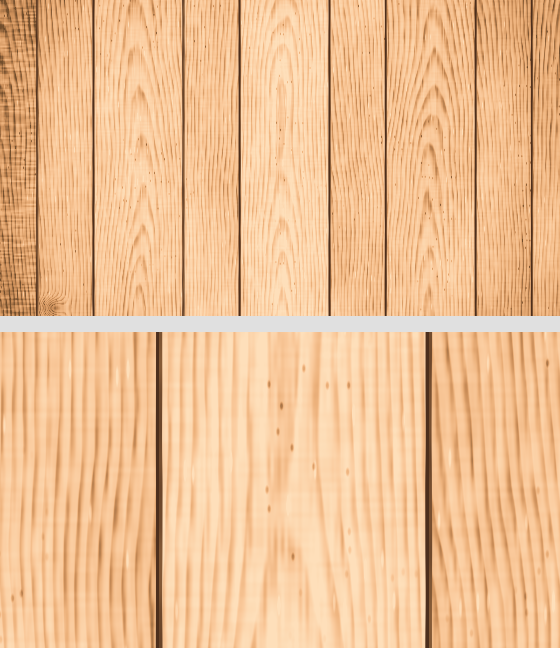
Top, the full canvas; bottom, a detail of the centre.
Write a WebGL 1 fragment shader that draws this texture.

```glsl
precision highp float;
uniform vec2 u_resolution;

// Lengths are in canvas heights
const float FIRST_SEAM = 0.118;
const float PERIOD = 0.4625;      // one narrow plus one wide plank
const float NARROW = 0.178;
const float SEAM_HALF = 0.0031;
const float RING_FREQ = 60.0;
const float TAPER = 0.13;         // slant of the cut through the rings
const float VEIN_DEPTH = 0.44;
const float VIGNETTE = 0.42;
const vec2 KNOT = vec2(0.165, 0.025);

const vec3 CREAM = vec3(0.995, 0.875, 0.73);
const vec3 HONEY = vec3(0.98, 0.79, 0.61);
const vec3 TAN = vec3(0.93, 0.70, 0.49);
const vec3 BROWN = vec3(0.80, 0.56, 0.35);
const vec3 UMBER = vec3(0.58, 0.40, 0.24);
const vec3 GAP = vec3(0.30, 0.18, 0.11);

float hash(vec2 p) {
  vec3 q = fract(vec3(p.xyx) * 0.1031);
  q += dot(q, q.yzx + 33.33);
  return fract((q.x + q.y) * q.z);
}

float noise(vec2 p) {
  vec2 i = floor(p), f = fract(p);
  f = f * f * (3.0 - 2.0 * f);
  return mix(mix(hash(i), hash(i + vec2(1.0, 0.0)), f.x),
             mix(hash(i + vec2(0.0, 1.0)), hash(i + vec2(1.0, 1.0)), f.x), f.y);
}

float fbm(vec2 p) {
  float sum = 0.0, amp = 0.5;
  for (int i = 0; i < 4; i++) {
    sum += amp * noise(p);
    p = p * 2.03 + 17.0;
    amp *= 0.5;
  }
  return sum;
}

// Sparse elongated marks, one candidate per grid cell
float flecks(vec2 p, vec2 cell, float chance, float seed) {
  vec2 g = p / cell, id = floor(g) + seed;
  vec2 center = 0.3 + 0.4 * vec2(hash(id + 3.1), hash(id + 7.7));
  float d = length((fract(g) - center) * vec2(1.0, 0.8));
  return step(hash(id), chance) * (1.0 - smoothstep(0.05, 0.22, d));
}

vec3 woodRamp(float d) {
  d = clamp(d, 0.0, 1.15) * 4.0;
  vec3 c = mix(CREAM, HONEY, clamp(d, 0.0, 1.0));
  c = mix(c, TAN, clamp(d - 1.0, 0.0, 1.0));
  c = mix(c, BROWN, clamp(d - 2.0, 0.0, 1.0));
  return mix(c, UMBER, clamp(d - 3.0, 0.0, 1.6));
}

void main() {
  vec2 p = gl_FragCoord.xy / u_resolution.y;
  float pixel = 1.0 / u_resolution.y;

  // Alternating narrow and wide planks
  float x = p.x - FIRST_SEAM;
  float cell = floor(x / PERIOD);
  float f = x - cell * PERIOD;
  float wide = step(NARROW, f);
  float id = 2.0 * cell + wide;
  float width = mix(NARROW, PERIOD - NARROW, wide);
  float local = f - wide * NARROW - 0.5 * width;
  float edge = 0.5 * width - abs(local);
  float first = 1.0 - step(-0.5, id);
  float rnd = hash(vec2(id + 11.0, 4.0));
  vec2 q = p + vec2(id * 3.7 + 20.0, id * 5.3 + 20.0);

  // Rings cut at a slant: arches on wide planks, long lines on narrow ones
  float side = (rnd > 0.5 ? 1.0 : -1.0) * (1.0 - wide) * 0.16;
  float u = local + side + 0.022 * (noise(q * vec2(2.0, 2.6)) - 0.5)
          + 0.008 * (noise(q * vec2(14.0, 7.0)) - 0.5);
  float depth = 0.015 + 0.03 * rnd + TAPER * p.y
              + 0.05 * (noise(q * vec2(4.0, 3.0)) - 0.5);
  float r = length(vec2(1.5 * u, depth));
  vec2 toKnot = (p - KNOT) * vec2(1.0, 1.3);
  float knot = exp(-dot(toKnot, toKnot) / 0.0014) * (1.0 - step(0.5, abs(id)));
  r += 0.09 * knot;
  float phase = fract(r * RING_FREQ + 0.9 * fbm(q * vec2(18.0, 5.0)));
  float vein = smoothstep(0.3, 0.8, phase) * (1.0 - smoothstep(0.82, 1.0, phase));

  // Pores, fibres and faint saw marks
  float pores = noise(q * vec2(270.0, 26.0));
  float fibre = noise(q * vec2(120.0, 5.0));
  float saw = noise(q * vec2(25.0, 190.0));
  float blotch = fbm(q * vec2(5.0, 3.0));

  // Darkening toward the sides and corners
  vec2 c = 2.0 * gl_FragCoord.xy / u_resolution - 1.0;
  float vignette = smoothstep(0.3, 1.1, dot(c * c, vec2(0.8, 0.25)));

  float dark = 0.07 + 0.08 * (1.0 - wide) + 0.08 * (rnd - 0.5);
  dark += VEIN_DEPTH * vein * (0.3 + 0.85 * pores) * (0.6 + 0.8 * blotch);
  dark += 0.14 * (pores - 0.4) + 0.12 * (fibre - 0.4) + 0.35 * (blotch - 0.42);
  dark += (0.07 + 0.28 * first) * (saw - 0.45);
  dark += VIGNETTE * vignette + 0.14 * first + 0.35 * knot;
  dark += 0.16 * exp(-edge / 0.006);

  // Wear: dark pits and pale scuffs
  float pitted = smoothstep(0.45, 0.65, noise(q * vec2(8.0, 4.0)));
  dark += 0.5 * pitted * flecks(q, vec2(0.012, 0.022), 0.10, 0.0);
  dark -= 0.3 * flecks(q, vec2(0.010, 0.050), 0.07, 41.0);
  vec3 color = woodRamp(dark);

  // Seams: dark core with a worn brown lip on the right
  float halfWidth = SEAM_HALF * (0.85 + 0.3 * noise(vec2(id, p.y * 18.0)));
  float seam = 1.0 - smoothstep(halfWidth - 0.5 * pixel, halfWidth + 0.7 * pixel, edge);
  float lip = step(local, 0.0) * (0.3 + 0.5 * noise(vec2(id * 7.0 + 30.0, p.y * 30.0)));
  color = mix(color, mix(GAP, UMBER, lip), seam);

  gl_FragColor = vec4(color, 1.0);
}
```
